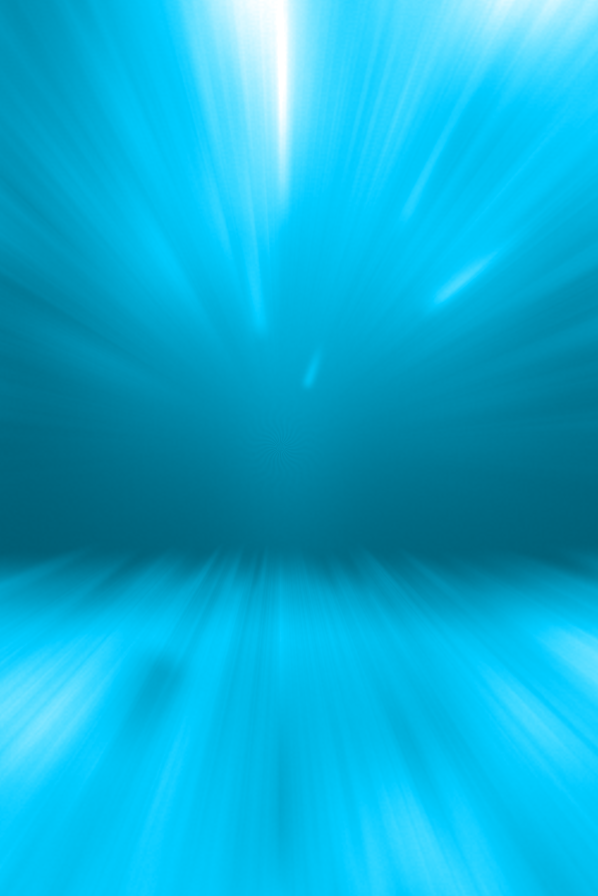
Give the GLSL for this background, as a Shadertoy shader.

```glsl
// Draws a cyan stage: radial light rays on a dim wall above a bright, streaked floor.

float hash(vec2 p) {
    return fract(sin(dot(p, vec2(127.1, 311.7))) * 43758.5453);
}

float noise(vec2 p) {
    vec2 i = floor(p), f = fract(p);
    f = f * f * (3.0 - 2.0 * f);
    return mix(mix(hash(i), hash(i + vec2(1, 0)), f.x),
               mix(hash(i + vec2(0, 1)), hash(i + vec2(1, 1)), f.x), f.y);
}

// Layered noise, fine across the angle and slow along the radius; range about -0.5 to 0.5
float rays(float angle, float radius, float seed) {
    float sum = 0.0, weight = 0.5, freq = 7.0;
    for (int i = 0; i < 5; i++) {
        sum += weight * (noise(vec2(angle * freq + seed, radius * 5.0 + seed)) - 0.5);
        weight *= 0.62;
        freq *= 2.1;
    }
    return sum;
}

// Soft elliptical spot
float glow(vec2 p, vec2 centre, vec2 radius) {
    vec2 q = (p - centre) / radius;
    return exp(-dot(q, q));
}

// Beam that is brightest at its start and fades towards its end
float beam(vec2 p, vec2 start, vec2 end, float width) {
    vec2 axis = end - start;
    float t = dot(p - start, axis) / dot(axis, axis);
    float side = length(p - start - axis * t) / width;
    return exp(-side * side) * smoothstep(-0.12, 0.15, t) * (1.0 - smoothstep(0.2, 1.1, t));
}

float wallTone(vec2 uv, vec2 d, float angle, float radius) {
    // Vertical falloff with dimmer sides
    float tone = mix(0.40, 0.79, smoothstep(0.36, 0.80, uv.y));
    float lift = smoothstep(0.36, 0.72, uv.y);
    tone -= (0.03 + 0.17 * lift) * exp(-pow(uv.x / 0.21, 2.0));
    tone -= (0.02 + 0.12 * lift) * exp(-pow((1.0 - uv.x) / 0.20, 2.0))
          * (1.0 - smoothstep(0.72, 0.92, uv.y));

    // Overhead lights and the column below them
    tone += 0.20 * glow(uv, vec2(0.42, 1.03), vec2(0.13, 0.19));
    tone += 0.07 * glow(uv, vec2(0.47, 0.87), vec2(0.09, 0.12));
    tone += 0.15 * glow(uv, vec2(0.93, 1.04), vec2(0.27, 0.12));
    tone += 0.06 * glow(uv, vec2(0.48, 0.50), vec2(0.11, 0.16));
    tone += 0.04 * glow(uv, vec2(0.27, 0.70), vec2(0.10, 0.06));
    tone += 0.05 * glow(uv, vec2(0.74, 0.70), vec2(0.13, 0.08));

    // Rays, stronger away from the vanishing point
    float reach = smoothstep(0.02, 0.40, radius) * smoothstep(-0.10, 0.16, d.y);
    tone += 0.17 * reach * rays(angle, radius, 3.0);

    // Distinct shafts
    tone += 0.11 * beam(d, vec2(0.165, 0.155), vec2(0.285, 0.252), 0.012);
    tone += 0.12 * beam(d, vec2(0.029, 0.067), vec2(0.047, 0.118), 0.006);
    tone += 0.09 * beam(d, vec2(-0.022, 0.127), vec2(-0.039, 0.235), 0.010);
    tone += 0.05 * beam(d, vec2(0.135, 0.245), vec2(0.205, 0.390), 0.009);
    tone += 0.05 * beam(d, vec2(0.004, 0.260), vec2(0.004, 0.560), 0.007);

    // Fine starburst at the vanishing point
    float spokes = cos(24.0 * atan(d.y, d.x) + 3.0 * sin(radius * 160.0));
    return tone + 0.018 * spokes * exp(-radius / 0.022) * smoothstep(0.0, 0.006, radius);
}

float floorTone(vec2 uv, vec2 d, float angle, float radius) {
    float tone = mix(0.60, 0.76, smoothstep(0.37, 0.28, uv.y));

    // Bright pools
    tone += 0.10 * glow(uv, vec2(0.02, 0.21), vec2(0.20, 0.09));
    tone += 0.10 * glow(uv, vec2(1.00, 0.23), vec2(0.20, 0.09));
    tone += 0.09 * glow(uv, vec2(0.66, 0.03), vec2(0.18, 0.13));
    tone += 0.05 * glow(uv, vec2(0.52, 0.31), vec2(0.13, 0.06));

    // Shadowed patches
    tone -= 0.12 * beam(d, vec2(-0.125, -0.235), vec2(-0.190, -0.355), 0.030);
    tone -= 0.09 * glow(uv, vec2(0.41, 0.10), vec2(0.07, 0.15));
    tone -= 0.06 * glow(uv, vec2(0.69, 0.18), vec2(0.11, 0.06));
    tone -= 0.07 * glow(uv, vec2(0.78, 0.34), vec2(0.16, 0.035));
    tone -= 0.05 * glow(uv, vec2(0.15, 0.34), vec2(0.20, 0.025));

    return tone + 0.17 * rays(angle, radius, 41.0);
}

void mainImage(out vec4 fragColor, in vec2 fragCoord) {
    vec2 uv = fragCoord / iResolution.xy;
    vec2 d = (uv - vec2(0.469, 0.501)) * vec2(0.667, 1.0);
    float radius = length(d);
    float angle = atan(d.x, abs(d.y) + 0.0001);

    // Join wall and floor along a blurred, slightly uneven horizon
    float edge = uv.y + 0.018 * (noise(vec2(angle * 22.0, 7.0)) - 0.5);
    float onFloor = 1.0 - smoothstep(0.338, 0.391, edge);
    float tone = mix(wallTone(uv, d, angle, radius),
                     floorTone(uv, d, angle, radius), onFloor);

    // Faint grain, then a ramp from deep teal through cyan to white
    tone += 0.008 * (noise(uv * vec2(250.0, 375.0)) - 0.5);
    vec3 color = vec3((tone - 0.8) * 5.0, tone, tone * 1.245);
    fragColor = vec4(clamp(color, 0.0, 1.0), 1.0);
}
```
